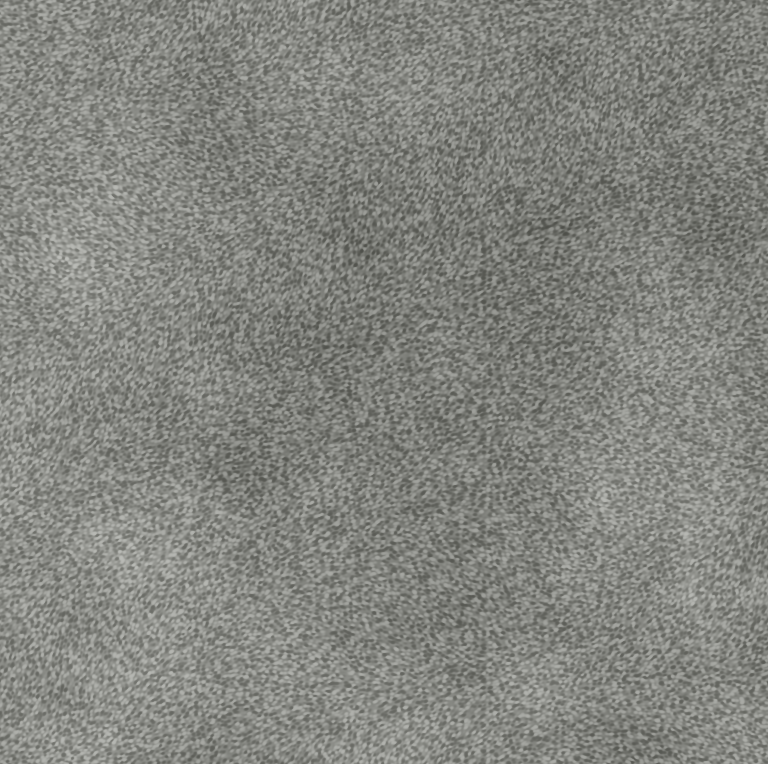
This texture is drawn by a Shadertoy shader. Its source:

```glsl
vec3 hash3(vec2 cell) {
    vec3 h = fract(cell.xyx * vec3(0.1031, 0.1030, 0.0973));
    h += dot(h, h.yxz + 33.33);
    return fract((h.xxy + h.yzz) * h.zyx);
}

// Cellular noise: one soft oval of random sign per cell, with an opposite halo
float ovals(vec2 p, vec2 radius, float angle, float halo) {
    vec2 home = floor(p);
    vec2 axis = vec2(cos(angle), sin(angle));
    float sum = 0.0;
    for (int y = -2; y <= 2; y++) {
        for (int x = -2; x <= 2; x++) {
            vec2 cell = home + vec2(x, y);
            vec3 rnd = hash3(cell + 17.0);
            vec2 d = p - cell - rnd.xy;
            d = vec2(dot(d, axis), dot(d, vec2(-axis.y, axis.x))) / radius;
            float r2 = dot(d, d);
            sum += (rnd.z * 2.0 - 1.0) * (1.0 - halo * r2) * exp(-r2);
        }
    }
    return sum;
}

// Cloudy wear, from broad patches down to small smudges
float mottling(vec2 uv) {
    float sum = 0.0, weight = 0.036, scale = 4.0;
    for (int i = 0; i < 5; i++) {
        float octave = float(i);
        sum += weight * ovals(uv * scale + octave * 23.7, vec2(0.66, 0.54), 0.6 + octave, 0.0);
        weight *= 0.76;
        scale *= 1.93;
    }
    return sum;
}

float smudge(vec2 uv, vec2 centre, vec2 radius) {
    vec2 d = (uv - centre) / radius;
    return exp(-dot(d, d));
}

void mainImage(out vec4 fragColor, in vec2 fragCoord) {
    vec2 uv = fragCoord / iResolution.y;

    // Broad tone: paler left side, darker diagonal middle
    float tone = mottling(uv);
    tone += 0.050 * smudge(uv, vec2(0.08, 0.68), vec2(0.22, 0.36));
    tone += 0.030 * smudge(uv, vec2(0.15, 0.12), vec2(0.28, 0.22));
    tone += 0.024 * smudge(uv, vec2(0.95, 0.35), vec2(0.25, 0.20));
    tone -= 0.032 * smudge(uv, vec2(0.52, 0.56), vec2(0.30, 0.20));
    tone -= 0.022 * smudge(uv, vec2(0.75, 0.90), vec2(0.35, 0.18));

    // Fine nap: small short fibres, leaning a little up to the right
    float lean = 0.40 + 0.40 * sin(5.0 * uv.x + 2.0 * sin(6.0 * uv.y))
               + 0.35 * sin(17.0 * uv.y - 9.0 * uv.x);
    float nap = 2.2 * ovals(uv * 245.0, vec2(0.82, 0.58), lean, 0.6);

    // Even out the nap so that no single fibre stands out
    nap /= sqrt(1.0 + 0.6 * nap * nap);

    vec3 suede = vec3(0.502, 0.507, 0.486);
    vec3 color = suede + vec3(1.0, 1.0, 1.01) * (tone + 0.118 * nap);
    fragColor = vec4(clamp(color, 0.0, 1.0), 1.0);
}
```
